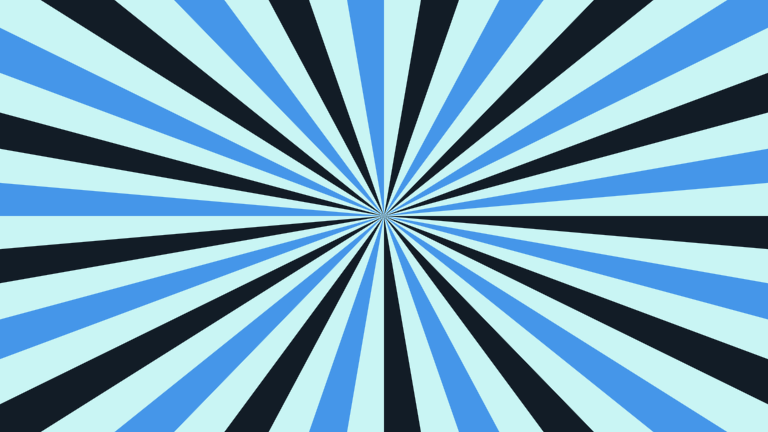
Give the GLSL for this background, as a WebGL 2 fragment shader.

```glsl
#version 300 es
precision highp float;
// Sunburst of rays around the canvas centre: dark, light, blue, light, repeated.
// Rays are equal slices of angle in a vertically stretched space, so they
// look wider near the vertical axis. Edges use an exact box-filtered stripe.

uniform vec2 u_resolution;
out vec4 fragColor;

const vec3 LIGHT = vec3(0.79, 0.96, 0.955);
const vec3 BLUE = vec3(0.27, 0.59, 0.915);
const vec3 DARK = vec3(0.07, 0.11, 0.15);

const vec2 CENTER = vec2(0.5, 0.5);   // fraction of the canvas
const float RAYS = 52.0;              // slices in a full turn
const float PERIOD = 4.0;             // slices per colour cycle
const float STRETCH = 1.408;          // vertical stretch before taking the angle
const float EDGE_PIXELS = 1.2;        // width of the edge filter
const float TAU = 6.2831853;

// Integral of a stripe that is 1 on [0, 1] in every period.
float stripeIntegral(float x) {
    return floor(x / PERIOD) + min(mod(x, PERIOD), 1.0);
}

// Share of a window of the given width that the stripe covers.
float stripeCover(float x, float width) {
    return (stripeIntegral(x + 0.5 * width) - stripeIntegral(x - 0.5 * width)) / width;
}

void main() {
    // Position relative to the centre, in canvas heights
    vec2 pos = (gl_FragCoord.xy - CENTER * u_resolution) / u_resolution.y;
    vec2 stretched = pos * vec2(1.0, STRETCH);

    // Clockwise slice coordinate, starting at the right
    float slice = -atan(stretched.y, stretched.x) * RAYS / TAU;

    // Filter width in slices, from the gradient of the stretched angle
    float gradient = STRETCH * length(pos) / max(dot(stretched, stretched), 1e-9);
    float width = gradient * RAYS / TAU * EDGE_PIXELS / u_resolution.y;
    width = clamp(width, 1e-4, RAYS);

    // Blend the two ray colours over the light ground
    float dark = stripeCover(slice, width);
    float blue = stripeCover(slice - 0.5 * PERIOD, width);
    vec3 color = LIGHT + dark * (DARK - LIGHT) + blue * (BLUE - LIGHT);

    fragColor = vec4(clamp(color, 0.0, 1.0), 1.0);
}
```
